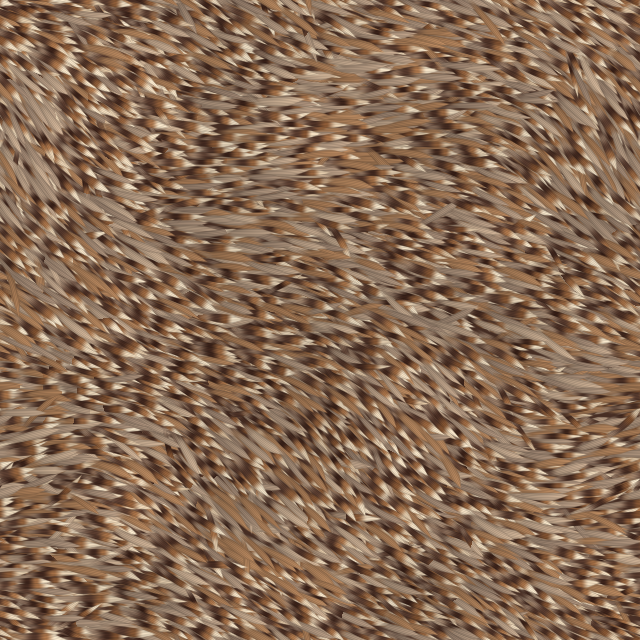
This texture is drawn by a Shadertoy shader. Its source:

```glsl
// Dense animal fur: overlapping banded hairs with pale tips, combed along a swirling flow.
const float TAU = 6.2831853;
const float CELLS = 18.0;
const int LAYERS = 22;

vec4 hash4(vec2 p) {
    return fract(sin(dot(p, vec2(12.9898, 78.233)) + vec4(0.0, 1.7, 3.9, 5.3)) * 43758.5453);
}

// Value noise that wraps after n cells
float wrapNoise(vec2 uv, float n) {
    vec2 i = floor(uv * n), f = fract(uv * n);
    f = f * f * (3.0 - 2.0 * f);
    float a = hash4(mod(i, n)).x;
    float b = hash4(mod(i + vec2(1, 0), n)).x;
    float c = hash4(mod(i + vec2(0, 1), n)).x;
    float d = hash4(mod(i + vec2(1, 1), n)).x;
    return mix(mix(a, b, f.x), mix(c, d, f.x), f.y);
}

// Combing direction in radians
float flowAngle(vec2 p) {
    float swirl = 0.48 * cos(TAU * p.x) * sin(TAU * p.y);
    float ripple = 0.13 * sin(TAU * (2.0 * p.x + p.y)) + 0.1 * sin(TAU * (p.x - 3.0 * p.y) + 1.0);
    return -0.38 + swirl + ripple;
}

// Colour along a hair, t = 0 at the root and 1 at the tip
vec3 hairColor(float t, vec4 rnd, float patchTone) {
    vec3 root = mix(vec3(0.50, 0.41, 0.35), vec3(0.62, 0.51, 0.42), rnd.x);
    vec3 dark = mix(vec3(0.20, 0.11, 0.08), vec3(0.34, 0.23, 0.18), rnd.y);
    vec3 rust = mix(vec3(0.46, 0.29, 0.17), vec3(0.64, 0.44, 0.28), rnd.z);
    vec3 cream = mix(vec3(0.78, 0.68, 0.56), vec3(0.91, 0.85, 0.75), rnd.x);
    float shift = 0.12 * (rnd.w - 0.5);
    vec3 banded = mix(root, dark, smoothstep(0.18, 0.42, t + shift));
    banded = mix(banded, rust, smoothstep(0.44, 0.62, t + shift));
    banded = mix(banded, cream, smoothstep(0.62, 0.78, t + shift));

    // Plain hairs: greyish tan, or warm brown in some patches
    vec3 plain = mix(vec3(0.56, 0.47, 0.40), vec3(0.73, 0.63, 0.53), rnd.y);
    plain = mix(plain, vec3(0.61, 0.43, 0.28), step(0.62, rnd.z) * 0.8);
    plain *= 0.82 + 0.28 * t;
    return mix(banded, plain, step(0.82 - 0.5 * patchTone, rnd.w));
}

// One hair around its centre: rgb colour and coverage
vec4 hair(vec2 d, float angle, vec4 shape, vec4 rnd, float patchTone) {
    float c = cos(angle), s = sin(angle);
    vec2 q = vec2(c * d.x + s * d.y, c * d.y - s * d.x);
    q.y += 5.0 * (rnd.z - 0.5) * q.x * q.x;
    float t = q.x / mix(0.065, 0.102, shape.w) + 0.5;
    if (t < 0.0 || t > 1.0) return vec4(0.0);

    float width = mix(0.0038, 0.0072, rnd.x * rnd.y + 0.3 * rnd.w);
    width *= (0.6 + 0.4 * smoothstep(0.0, 0.6, t)) * (1.0 - 0.85 * smoothstep(0.68, 1.0, t));
    float across = abs(q.y) / width;
    float cover = 1.0 - smoothstep(width - 0.0013, width + 0.0013, abs(q.y));
    cover *= smoothstep(0.02, 0.34, t) * (1.0 - smoothstep(0.9, 1.0, t));

    // Rounded shading and fine lengthwise streaks
    vec3 col = hairColor(t, rnd, patchTone);
    col *= 1.03 - 0.2 * min(across * across, 1.0);
    col *= 1.0 + 0.05 * sin(q.y * 2600.0 + 25.0 * rnd.y + 3.0 * t);
    return vec4(col, cover);
}

void mainImage(out vec4 fragColor, in vec2 fragCoord) {
    vec2 uv = fragCoord / iResolution.xy;
    float patchTone = wrapNoise(uv, 5.0);
    vec3 col = vec3(0.0);
    float open = 1.0;

    // Layers from front to back until the skin is covered
    for (int k = 0; k < LAYERS; k++) {
        vec2 layerSeed = float(k) * vec2(19.0, 7.0);
        vec2 offset = hash4(layerSeed + 0.5).xy;
        vec2 base = floor(uv * CELLS + offset);
        for (int j = -1; j <= 1; j++)
        for (int i = -1; i <= 1; i++) {
            vec2 cell = base + vec2(i, j);
            vec2 id = mod(cell, CELLS) + layerSeed;
            vec4 shape = hash4(id);
            vec2 centre = (cell + shape.xy - offset) / CELLS;
            vec4 rnd = hash4(id + 0.37);
            // Most hairs follow the flow, a few stray across it
            float stray = mix(0.32, 1.7, step(0.9, fract(shape.w * 7.3)));
            float angle = flowAngle(centre) + (shape.z - 0.5) * stray;
            vec4 h = hair(uv - centre, angle, shape, rnd, patchTone);
            col += open * h.a * h.rgb;
            open *= 1.0 - h.a;
        }
        if (open < 0.01) break;
    }
    col += open * vec3(0.28, 0.18, 0.14);

    // Broad light and dark drifts in the coat
    col *= 0.93 + 0.14 * wrapNoise(uv + 0.5, 7.0);
    fragColor = vec4(clamp(col, 0.0, 1.0), 1.0);
}
```
